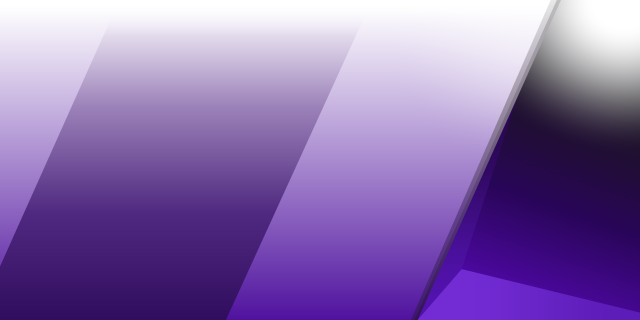
This background is drawn by a Shadertoy shader. Its source:

```glsl
// Slanted translucent purple bands fading up to white, cut by a thin grey
// divider from a dark faceted room lit by a white glow in its upper corner.
// Built from vertical colour ramps masked by antialiased slanted half-planes.

const vec3 WHITE = vec3(1.0);
const float SLANT = 0.448; // horizontal run per unit of height

// Coverage of the region right of the line through foot (x at y = 0).
float rightOf(vec2 p, float foot, float run) {
    float dist = (p.x - foot - run * p.y) / sqrt(1.0 + run * run);
    return clamp(dist * iResolution.y + 0.5, 0.0, 1.0);
}

// Ramp through four colours placed at heights h.x < h.y < h.z < h.w.
vec3 ramp(float y, vec4 h, vec3 a, vec3 b, vec3 c, vec3 d) {
    vec3 col = mix(a, b, clamp((y - h.x) / (h.y - h.x), 0.0, 1.0));
    col = mix(col, c, clamp((y - h.y) / (h.z - h.y), 0.0, 1.0));
    return mix(col, d, clamp((y - h.z) / (h.w - h.z), 0.0, 1.0));
}

// Pale backdrop, whitened softly beside the top of the divider.
vec3 paleBackdrop(vec2 p) {
    vec3 col = mix(vec3(0.31, 0.07, 0.62), WHITE, clamp(p.y / 0.98, 0.0, 1.0));
    float haze = 1.0 - smoothstep(0.0, 0.42, length((p - vec2(1.68, 0.88)) * vec2(0.9, 1.0)));
    return mix(col, WHITE, 0.45 * haze);
}

vec3 darkBand(float y) {
    return ramp(y, vec4(0.0, 0.333, 0.667, 0.94),
        vec3(0.19, 0.05, 0.37), vec3(0.31, 0.16, 0.50),
        vec3(0.61, 0.51, 0.725), vec3(0.955, 0.94, 0.975));
}

// Room behind the divider: back wall, side facet, floor and corner glow.
vec3 room(vec2 p) {
    float tilted = p.y + 0.35 * (p.x - 1.82);
    vec3 col = ramp(tilted, vec4(0.04, 0.32, 0.52, 0.75),
        vec3(0.29, 0.03, 0.61), vec3(0.16, 0.02, 0.35),
        vec3(0.13, 0.05, 0.22), vec3(0.11, 0.10, 0.12));

    vec3 facet = mix(vec3(0.32, 0.07, 0.68), vec3(0.17, 0.03, 0.34),
        smoothstep(0.05, 0.60, p.y));
    col = mix(col, facet, 1.0 - rightOf(p, 1.391, 0.324));

    float below = clamp((0.159 - 0.244 * (p.x - 1.443) - p.y) * iResolution.y + 0.5, 0.0, 1.0);
    vec3 ground = mix(vec3(0.45, 0.17, 0.83), vec3(0.36, 0.11, 0.72),
        smoothstep(1.4, 2.0, p.x));
    col = mix(col, ground, below * rightOf(p, 1.305, 0.868));

    float radius = length((p - vec2(1.95, 1.0)) * vec2(0.9, 1.0));
    return mix(col, WHITE, 1.0 - smoothstep(0.08, 0.48, radius));
}

// Divider strip, grey above and violet below, with a darker right half.
vec3 divider(vec2 p) {
    vec3 col = ramp(p.y, vec4(0.0, 0.33, 0.62, 1.0),
        vec3(0.22, 0.08, 0.40), vec3(0.37, 0.24, 0.52),
        vec3(0.53, 0.48, 0.57), vec3(0.86));
    return col * mix(1.06, 0.88, rightOf(p, 1.295, 0.445));
}

void mainImage(out vec4 fragColor, in vec2 fragCoord) {
    // Height spans 0..1 and width spans 0..2.
    vec2 p = fragCoord / iResolution.xy * vec2(2.0, 1.0);

    vec3 col = paleBackdrop(p);

    // Broad dark band; its upper end dissolves into the backdrop.
    float band = rightOf(p, -0.075, SLANT) * (1.0 - rightOf(p, 0.706, 0.457));
    band *= 1.0 - smoothstep(0.88, 0.96, p.y);
    col = mix(col, darkBand(p.y), band);

    // Divider and the room to its right.
    col = mix(col, divider(p), rightOf(p, 1.284, 0.437));
    col = mix(col, room(p), rightOf(p, 1.305, SLANT));

    fragColor = vec4(col, 1.0);
}
```
